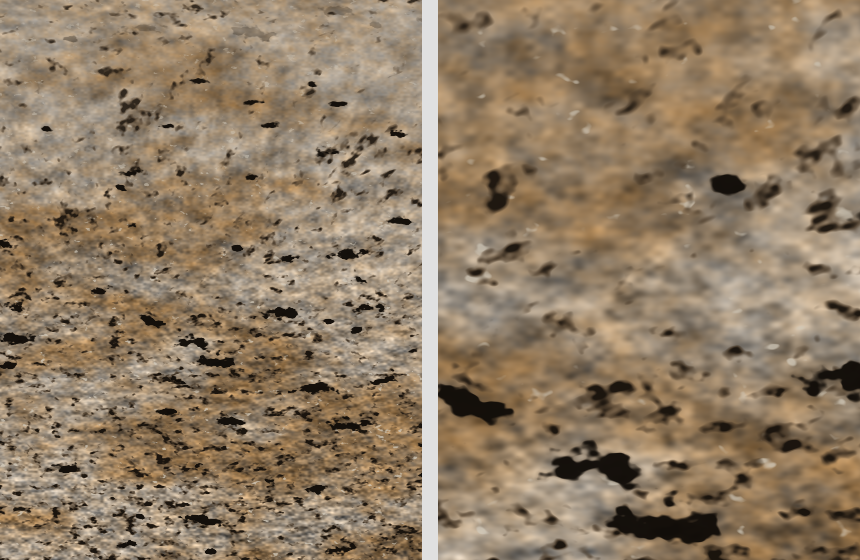
Left, the full canvas; right, a detail of the centre.
Reproduce this texture procedurally as a WebGL 2 fragment shader.

```glsl
#version 300 es
precision highp float;
// Weathered rock face: grey and ochre strata, gritty grain and ragged dark pits.

uniform vec2 u_resolution;
out vec4 fragColor;

float hash(vec2 p) {
    return fract(sin(dot(p, vec2(127.1, 311.7))) * 43758.5453);
}

float noise(vec2 p) {
    vec2 i = floor(p), f = fract(p);
    f = f * f * (3.0 - 2.0 * f);
    return mix(mix(hash(i), hash(i + vec2(1, 0)), f.x),
               mix(hash(i + vec2(0, 1)), hash(i + vec2(1, 1)), f.x), f.y);
}

float fbm(vec2 p) {
    float sum = 0.0, amp = 0.51;
    for (int i = 0; i < 3; i++) {
        sum += amp * noise(p);
        p = mat2(1.7, 1.0, -1.0, 1.7) * p + 17.3;
        amp *= 0.6;
    }
    return sum;
}

// Scattered flat hollows, one candidate per grid cell, with ragged outlines
float hollows(vec2 p, float softness) {
    vec2 cell = vec2(0.11, 0.06);
    vec2 home = floor(p / cell);
    float ragged = (fbm(p * vec2(62.0, 95.0) + 5.7) - 0.5) * 3.2;
    float mask = 0.0;
    for (int y = -1; y <= 1; y++) {
        for (int x = -1; x <= 1; x++) {
            vec2 id = home + vec2(x, y);
            if (hash(id + 3.1) > 0.42) continue;
            vec2 centre = (id + vec2(hash(id + 11.3), hash(id + 27.9))) * cell;
            float size = hash(id + 41.7);
            vec2 radius = mix(vec2(0.008, 0.004), vec2(0.034, 0.009), size * size);
            vec2 d = p - centre;
            d.y += d.x * (hash(id + 53.1) - 0.4) * 0.5;
            float dist = length(d / radius) + ragged;
            mask = max(mask, 1.0 - smoothstep(0.85 - softness, 1.0 + softness, dist));
        }
    }
    return mask;
}

void main() {
    vec2 p = gl_FragCoord.xy / u_resolution.y;
    float far = smoothstep(0.35, 1.0, p.y);
    float crust = smoothstep(0.28, 0.1, p.y);

    // Broad strata and patches
    vec2 bent = p + vec2(0.0, 0.03 * (noise(p * 5.0 + 2.0) - 0.5));
    float strata = fbm(bent * vec2(4.0, 12.0) + 31.0);
    float patches = fbm(p * vec2(9.0, 17.0) + 73.0);
    float ochre = smoothstep(0.42, 0.68, strata * 0.65 + patches * 0.35 + 0.02);
    ochre *= 1.0 - 0.75 * smoothstep(0.86, 0.98, p.y);
    vec3 colour = mix(vec3(0.62, 0.565, 0.495), vec3(0.53, 0.425, 0.30), ochre);

    // Lumps, lit from above, and fine grit that softens towards the top
    vec2 q = p * mix(vec2(46.0, 92.0), vec2(32.0, 64.0), far) + 9.0;
    float lumps = fbm(q);
    float relief = lumps - fbm(q + vec2(0.1, 0.45));
    float grit = noise(p * vec2(170.0, 260.0) + 4.0) - 0.5;
    float tone = (fbm(p * vec2(14.0, 30.0) + 51.0) - 0.5) * 0.45
               + (lumps - 0.5) * mix(0.6, 0.4, far)
               + relief * mix(0.45, 0.2, far)
               + grit * (mix(0.3, 0.1, far) + 0.2 * crust);
    colour *= 1.04 + tone + 0.05 * smoothstep(0.85, 1.0, p.y);

    // Warm and cool mineral tints
    float tint = fbm(p * vec2(50.0, 80.0) + 88.0) - 0.5;
    colour += tint * vec3(0.09, 0.0, -0.11);

    // Pale chips
    float chips = smoothstep(0.72, 0.84, fbm(p * vec2(65.0, 100.0) + 140.0));
    colour = mix(colour, vec3(0.82, 0.79, 0.73), chips * mix(0.75, 0.35, far));

    // Small pits, clustered in the darker strata
    float cluster = (noise(p * vec2(8.0, 20.0) + 19.0) - 0.5) * 0.12 + (strata - 0.5) * 0.15;
    float pore = fbm(p * mix(vec2(60.0, 100.0), vec2(42.0, 78.0), far) + 210.0)
               + cluster - 0.05 * far + 0.02 * crust;
    float shade = smoothstep(0.59, 0.74, pore);
    float core = smoothstep(0.70, 0.79, pore);
    colour = mix(colour, vec3(0.27, 0.21, 0.145), shade * mix(0.85, 0.65, far));
    colour = mix(colour, vec3(0.08, 0.06, 0.04), core * mix(0.9, 0.6, far));

    // Large hollows with a brown fringe
    float fringe = hollows(p, 0.55);
    float pit = hollows(p, 0.12 + 0.15 * far);
    float fade = 1.0 - 0.8 * smoothstep(0.84, 0.95, p.y);
    colour = mix(colour, vec3(0.30, 0.235, 0.16), fringe * 0.6 * fade);
    colour = mix(colour, vec3(0.06, 0.045, 0.03), pit * 0.95 * fade);

    fragColor = vec4(clamp(colour, 0.0, 1.0), 1.0);
}
```
